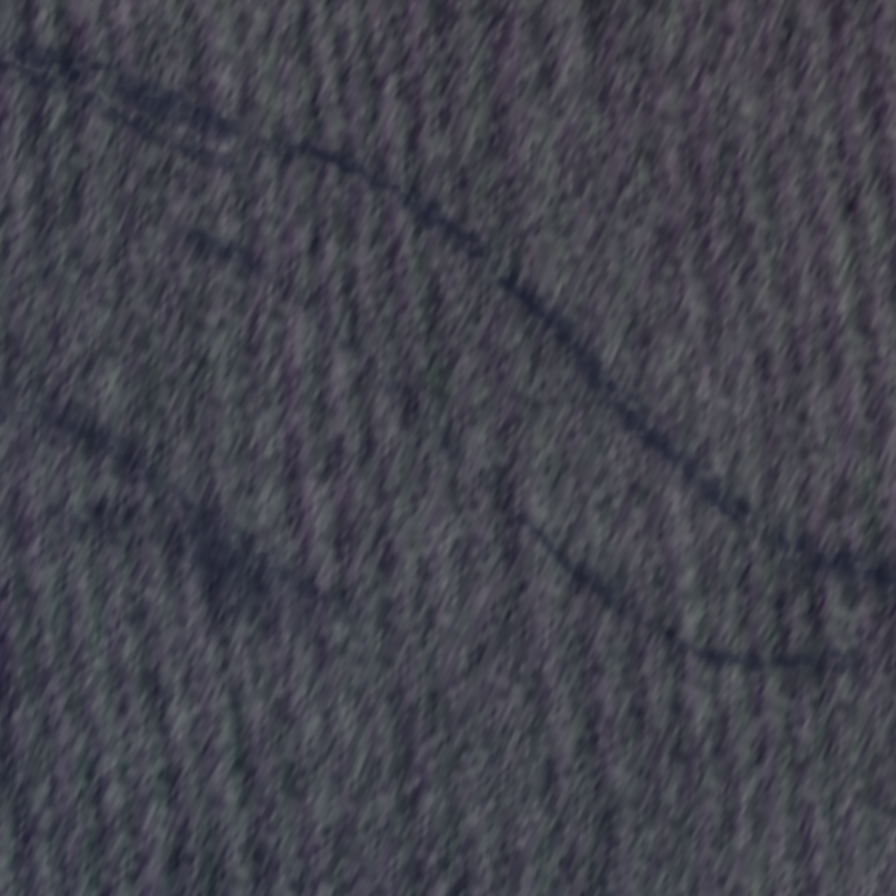
This texture is drawn by a WebGL 1 fragment shader. Its source:

```glsl
precision highp float;
// Draws dusky rippled cloth with slanted fine grain and broken dark veins.
uniform vec2 u_resolution;

const vec3 BASE_COLOR = vec3(0.265, 0.266, 0.302);
const vec3 VEIN_COLOR = vec3(0.145, 0.155, 0.22);
const vec3 TINT_AXIS = vec3(0.35, -1.0, 0.45);    // purple against green
const float RIDGE_COUNT = 21.0;
const float RIDGE_LEAN = 0.08;
const float RIDGE_WARP = 0.04;
const float RIDGE_CONTRAST = 0.032;
const float FOLD_CONTRAST = 0.032;
const float GRAIN_ANGLE = 0.45;                   // radians from vertical
const vec2 GRAIN_SCALE = vec2(125.0, 32.0);
const float GRAIN_CONTRAST = 0.058;
const float SPECK_CONTRAST = 0.058;
const float TINT_STRENGTH = 0.017;
const float CLOUD_CONTRAST = 0.010;
const float VEIN_WIDTH = 0.0145;
const float VEIN_DARKNESS = 0.9;
const float TAU = 6.28318;

float hash(vec2 p) {
  return fract(sin(dot(p, vec2(127.1, 311.7))) * 43758.5453);
}

// Smooth value noise from -1 to 1
float noise(vec2 p) {
  vec2 cell = floor(p);
  vec2 f = fract(p);
  f = f * f * (3.0 - 2.0 * f);
  float low = mix(hash(cell), hash(cell + vec2(1.0, 0.0)), f.x);
  float high = mix(hash(cell + vec2(0.0, 1.0)), hash(cell + 1.0), f.x);
  return 2.0 * mix(low, high, f.y) - 1.0;
}

vec2 rotate(vec2 p, float angle) {
  float c = cos(angle);
  float s = sin(angle);
  return vec2(c * p.x - s * p.y, s * p.x + c * p.y);
}

// Soft strand along height y, fading out at both ends of its span
float strand(vec2 p, float y, float width, vec2 span) {
  float d = 0.78 * (p.y - y) / width;
  float ends = smoothstep(span.x - 0.03, span.x + 0.03, p.x)
             * (1.0 - smoothstep(span.y - 0.05, span.y + 0.05, p.x));
  return exp(-d * d) * ends;
}

// Long falling veins, their side branches and one dark patch
float veins(vec2 uv) {
  vec2 p = vec2(uv.x, 1.0 - uv.y);
  p.y += 0.006 * noise(uv * 28.0) + 0.007 * noise(uv * 75.0 + 9.0);
  float width = VEIN_WIDTH * (1.0 + 0.45 * noise(uv * 17.0 + 4.0));

  float mainY = 0.05 + 0.35 * p.x + 0.25 * smoothstep(0.4, 0.9, p.x);
  float lowerY = 0.25 + 0.49 * smoothstep(0.15, 0.85, p.x);
  float leftY = 0.455 + 0.225 * smoothstep(0.0, 0.42, p.x);
  float lowerFade = mix(0.45, 0.8, smoothstep(0.1, 0.18, abs(p.x - 0.45)));

  float v = strand(p, mainY, width, vec2(-0.1, 1.1));
  v = max(v, 0.75 * strand(p, 0.07 + 0.45 * p.x, width * 0.7, vec2(-0.1, 0.27)));
  v = max(v, lowerFade * strand(p, lowerY, width * 0.75, vec2(0.2, 0.96)));
  v = max(v, 0.75 * strand(p, leftY, width * 0.9, vec2(-0.1, 0.4)));
  v = max(v, 0.5 * strand(p, 0.58, width, vec2(0.05, 0.2)));

  vec2 q = rotate(p - vec2(0.25, 0.625), -0.7) / vec2(0.1, 0.043);
  v = max(v, 0.85 * exp(-dot(q, q)));

  float breaks = noise(uv * vec2(26.0, 20.0)) + 0.8 * noise(uv * 95.0);
  return v * mix(0.35, 1.0, smoothstep(-0.8, 0.35, breaks));
}

void main() {
  vec2 uv = gl_FragCoord.xy / u_resolution;

  // Wavering upright ripples
  float across = uv.x + RIDGE_LEAN * uv.y + RIDGE_WARP * noise(uv * vec2(4.0, 2.2))
               + 0.005 * noise(uv * vec2(11.0, 7.0) + 31.0);
  float phase = across * RIDGE_COUNT * TAU;
  float strength = 0.8 + 0.5 * noise(uv * vec2(9.0, 4.0) + 17.0);
  float ridge = sin(phase) * strength;
  float fold = noise(vec2(across * 48.0, uv.y * 5.0));

  // Short slanted grain and finer specks
  vec2 g = rotate(uv, GRAIN_ANGLE);
  g.x += 0.003 * noise(uv * 18.0);
  float grain = 0.8 * noise(g * GRAIN_SCALE)
              + 0.35 * noise(g * GRAIN_SCALE * 0.6 + 53.0);
  float speck = noise(g * vec2(215.0, 85.0) + 71.0);

  float cloud = noise(uv * 3.5 + 5.0);
  float light = RIDGE_CONTRAST * ridge + FOLD_CONTRAST * fold
              + GRAIN_CONTRAST * grain + SPECK_CONTRAST * speck
              + CLOUD_CONTRAST * cloud;

  // Purple and green fringes beside the ripples
  float tint = 0.55 * cos(phase) * strength
             + 0.6 * noise(g * vec2(95.0, 30.0) + 113.0)
             + 0.5 * noise(uv * vec2(34.0, 7.0) + 91.0);

  vec3 color = BASE_COLOR + light * vec3(1.0, 1.0, 0.9);
  color += TINT_AXIS * TINT_STRENGTH * tint;
  color += vec3(0.012, 0.0, -0.006) * (uv.x + uv.y - 1.0);

  vec3 veinShade = VEIN_COLOR + 0.4 * light;
  color = mix(color, veinShade, VEIN_DARKNESS * veins(uv));
  gl_FragColor = vec4(clamp(color, 0.0, 1.0), 1.0);
}
```
